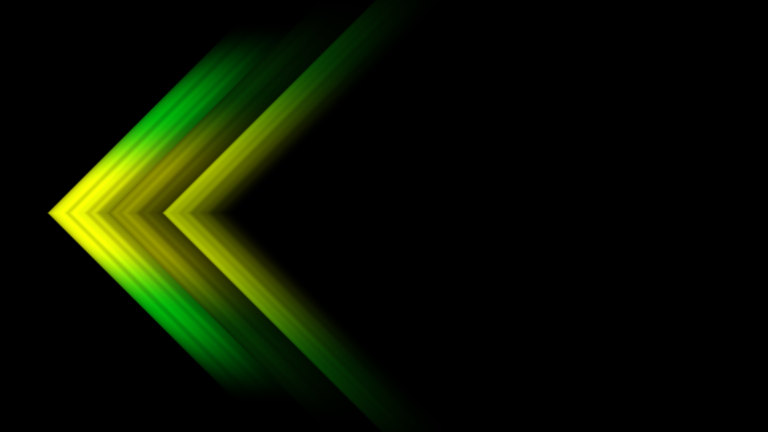
A Shadertoy shader for this background:

```glsl
// Soft-edged step across a chevron boundary
float edge(float d, float at) {
    float w = max(0.004, 0.8 / iResolution.y);
    return smoothstep(at - w, at + w, d);
}

// Fine streaks running along the arms
float streaks(float d) {
    return 1.0 + 0.07 * sin(d * 150.0) + 0.05 * sin(d * 263.0 + 1.0);
}

// Arm colour: warm near the tip, green further out, black at the end
vec3 armColor(float a, vec3 tip, vec3 arm, vec2 turn, vec2 fade) {
    vec3 c = mix(tip, arm, smoothstep(turn.x, turn.y, a));
    return c * (1.0 - smoothstep(fade.x, fade.y, a));
}

void mainImage(out vec4 fragColor, in vec2 fragCoord) {
    vec2 p = fragCoord / iResolution.y;
    p.x -= 0.5 * (iResolution.x / iResolution.y - 16.0 / 9.0);

    // a: height above or below the axis, d: position across the chevrons
    float a = abs(p.y - 0.507);
    float d = p.x - a;

    // Left chevron: vivid yellow to green
    vec3 vivid = armColor(a, vec3(0.93, 0.98, 0.02), vec3(0.0, 0.68, 0.04),
                          vec2(0.06, 0.23), vec2(0.20, 0.445));
    vivid *= 1.0 - 0.45 * smoothstep(0.18, 0.26, d);
    vivid *= 0.84 + 0.16 * smoothstep(0.111, 0.135, d);

    // Middle chevron: olive to deep green, darker on its inner side
    vec3 olive = armColor(a, vec3(0.56, 0.57, 0.0), vec3(0.02, 0.24, 0.01),
                          vec2(0.08, 0.28), vec2(0.20, 0.50));
    olive *= 1.0 - 0.5 * smoothstep(0.285, 0.375, d);
    olive *= 0.85 + 0.22 * exp(-pow((d - 0.285) / 0.018, 2.0));

    // Right chevron: olive green that dissolves into the dark
    vec3 fading = armColor(a, vec3(0.60, 0.67, 0.0), vec3(0.02, 0.31, 0.01),
                           vec2(0.08, 0.37), vec2(0.22, 0.58));
    fading *= 1.0 - smoothstep(0.39, 0.545, d);
    fading *= 0.92 + 0.15 * exp(-pow((d - 0.40) / 0.02, 2.0));

    // Stack the layers from left to right
    vec3 color = vivid * edge(d, 0.111);
    color = mix(color, olive, edge(d, 0.25));
    color = mix(color, fading, edge(d, 0.377));
    color *= streaks(d);

    fragColor = vec4(clamp(color, 0.0, 1.0), 1.0);
}
```
